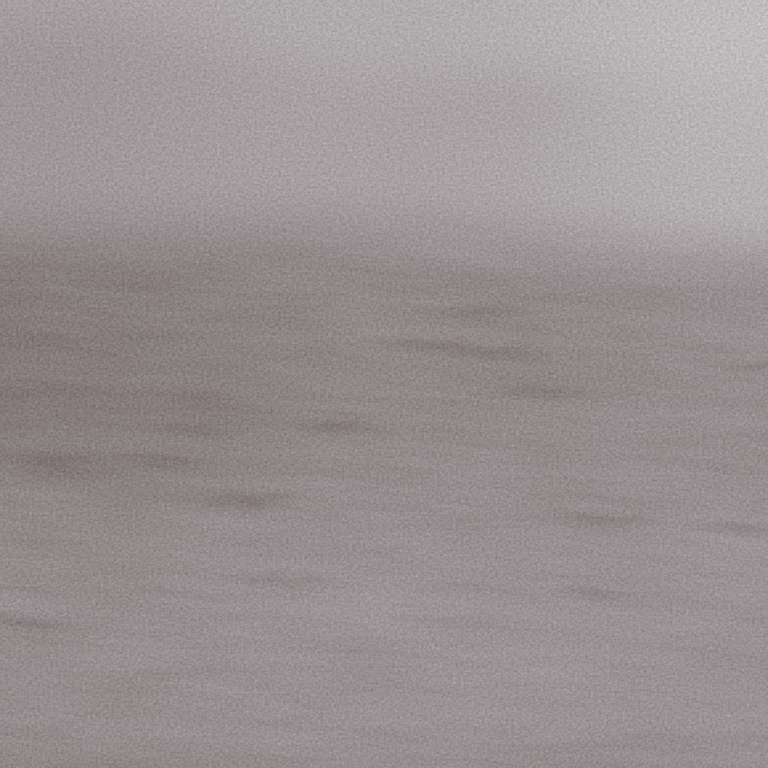
Write a Shadertoy shader that draws this texture.

```glsl
// Pale mist over a calm grey sea, with a soft horizon and slanting dark ripples.
// Broad tone comes from smooth gradients; ripples are stretched gradient noise
// plus a loop of lens-shaped swells; a crisp grain covers everything.

const int SWELL_COUNT = 16;

// Swell centres (x, y) and depth of shade.
const vec3 SWELLS[SWELL_COUNT] = vec3[SWELL_COUNT](
    vec3(0.62, 0.595, 0.045), vec3(0.57, 0.549, 0.045),
    vec3(0.66, 0.540, 0.045), vec3(0.70, 0.489, 0.040),
    vec3(0.43, 0.445, 0.042), vec3(0.26, 0.440, 0.035),
    vec3(0.08, 0.400, 0.045), vec3(0.22, 0.402, 0.035),
    vec3(0.33, 0.351, 0.060), vec3(0.79, 0.322, 0.045),
    vec3(0.96, 0.313, 0.045), vec3(0.77, 0.229, 0.052),
    vec3(0.37, 0.244, 0.045), vec3(0.03, 0.195, 0.040),
    vec3(0.26, 0.484, 0.030), vec3(0.98, 0.522, 0.035));

vec2 hashGradient(vec2 cell) {
    vec3 p = fract(vec3(cell.xyx) * vec3(0.1031, 0.1030, 0.0973));
    p += dot(p, p.yzx + 33.33);
    return fract((p.xx + p.yz) * p.zy) * 2.0 - 1.0;
}

float gradientNoise(vec2 p) {
    vec2 cell = floor(p);
    vec2 f = p - cell;
    vec2 blend = f * f * f * (f * (f * 6.0 - 15.0) + 10.0);
    float a = dot(hashGradient(cell), f);
    float b = dot(hashGradient(cell + vec2(1, 0)), f - vec2(1, 0));
    float c = dot(hashGradient(cell + vec2(0, 1)), f - vec2(0, 1));
    float d = dot(hashGradient(cell + vec2(1, 1)), f - vec2(1, 1));
    return mix(mix(a, b, blend.x), mix(c, d, blend.x), blend.y);
}

float fbm(vec2 p) {
    float sum = 0.0;
    float amplitude = 0.5;
    for (int i = 0; i < 4; i++) {
        sum += amplitude * gradientNoise(p);
        p = p * 2.03 + 17.3;
        amplitude *= 0.5;
    }
    return sum;
}

float softSpot(vec2 p, vec2 centre, vec2 radius) {
    vec2 d = (p - centre) / radius;
    return exp(-dot(d, d));
}

float mistTone(vec2 p) {
    float tone = mix(0.592, 0.632, smoothstep(0.0, 0.5, p.x));
    tone += 0.06 * smoothstep(0.5, 1.0, p.x);
    // Bright veil along the top, sagging toward the middle.
    float veilEdge = 0.97 - 0.06 * smoothstep(0.1, 0.5, p.x);
    tone += 0.038 * smoothstep(veilEdge - 0.06, veilEdge + 0.06, p.y);
    tone += 0.015 * softSpot(p, vec2(0.95, 0.87), vec2(0.25, 0.08));
    tone -= 0.015 * softSpot(p, vec2(0.68, 0.87), vec2(0.10, 0.05));
    return tone + 0.012 * fbm(p * vec2(2.0, 5.0));
}

float seaTone(vec2 p) {
    float across = smoothstep(0.0, 0.6, p.x);
    float far = mix(0.490, 0.535, across) + 0.015 * smoothstep(0.6, 1.0, p.x);
    float near = mix(0.548, 0.572, across);
    float tone = mix(near, far, smoothstep(0.22, 0.48, p.y));
    tone -= 0.012 * softSpot(p, vec2(0.0, 0.55), vec2(0.25, 0.14));
    return tone - 0.02 * smoothstep(0.07, 0.0, p.y);
}

// Fine bands that fall gently to the right.
float rippleTone(vec2 p) {
    vec2 slanted = vec2(p.x, p.y + 0.07 * p.x);
    slanted.y += 0.008 * gradientNoise(p * vec2(9.0, 12.0));
    float broad = fbm(slanted * vec2(3.5, 26.0));
    float fine = fbm(slanted * vec2(9.0, 75.0) + 9.0);
    return 0.055 * broad + 0.05 * fine;
}

// Lens-shaped shadows with ragged outlines and long faint tails.
float swellShade(vec2 p) {
    float bend = 0.010 * gradientNoise(p * vec2(14.0, 9.0));
    bend += 0.006 * gradientNoise(p * vec2(38.0, 60.0));
    float shade = 0.0;
    for (int i = 0; i < SWELL_COUNT; i++) {
        vec2 d = p - SWELLS[i].xy;
        d.y += 0.07 * d.x + bend;
        float height = mix(0.013, 0.007, smoothstep(-0.006, 0.006, d.y));
        float core = softSpot(d, vec2(0.0), vec2(0.050, height));
        float tail = softSpot(d, vec2(0.0), vec2(0.110, 0.010));
        shade += SWELLS[i].z * (0.75 * core + 0.3 * tail);
    }
    return shade;
}

vec3 warmGrey(float tone) {
    float warmth = mix(0.038, 0.020, smoothstep(0.46, 0.70, tone));
    return vec3(tone + warmth, tone, tone + 0.006);
}

// Two scales of grain, the finer one slightly wider than tall.
float grainTone(vec2 p) {
    float fine = gradientNoise(p * vec2(290.0, 330.0));
    float coarse = gradientNoise(p * vec2(185.0, 215.0) + 41.0);
    return 0.100 * fine + 0.045 * coarse;
}

void mainImage(out vec4 fragColor, in vec2 fragCoord) {
    vec2 uv = fragCoord / iResolution.xy;

    // Blend sea into mist across a wide, uneven horizon.
    float horizon = 0.715 - 0.03 * smoothstep(0.4, 1.0, uv.x);
    horizon += 0.015 * fbm(uv * vec2(4.0, 9.0));
    float mist = smoothstep(-0.085, 0.055, uv.y - horizon);
    float sea = seaTone(uv) + rippleTone(uv) - swellShade(uv);
    float tone = mix(sea, mistTone(uv), mist);

    vec3 colour = warmGrey(tone) + grainTone(uv);
    fragColor = vec4(clamp(colour, 0.0, 1.0), 1.0);
}
```
